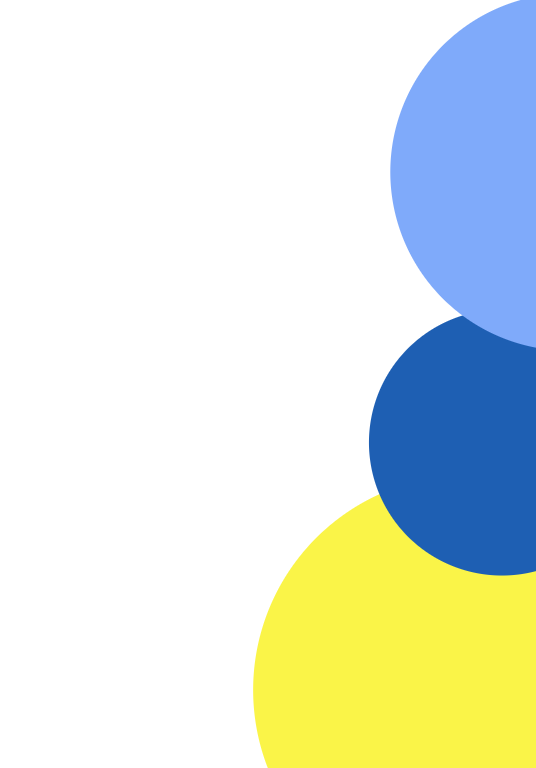
Give the GLSL for this background, as a WebGL 1 fragment shader.

```glsl
precision highp float;

uniform vec2 u_resolution;

// Palette
const vec3 PAPER = vec3(1.0);
const vec3 YELLOW = vec3(0.98, 0.957, 0.283);
const vec3 DEEP_BLUE = vec3(0.118, 0.373, 0.702);
const vec3 SKY_BLUE = vec3(0.498, 0.667, 0.98);

// Discs as centre x, centre y, radius, in canvas heights
const vec3 YELLOW_DISC = vec3(0.6094, 0.1016, 0.2798);
const vec3 DEEP_DISC = vec3(0.6536, 0.4238, 0.1732);
const vec3 SKY_DISC = vec3(0.7409, 0.7760, 0.2327);

// Antialiased coverage of a disc
float discCoverage(vec2 point, vec3 disc, float pixel) {
  float dist = length(point - disc.xy) - disc.z;
  return clamp(0.5 - dist / pixel, 0.0, 1.0);
}

void main() {
  vec2 point = gl_FragCoord.xy / u_resolution.y;
  float pixel = 1.0 / u_resolution.y;

  // Stack from back to front
  vec3 color = PAPER;
  color = mix(color, YELLOW, discCoverage(point, YELLOW_DISC, pixel));
  color = mix(color, DEEP_BLUE, discCoverage(point, DEEP_DISC, pixel));
  color = mix(color, SKY_BLUE, discCoverage(point, SKY_DISC, pixel));

  gl_FragColor = vec4(color, 1.0);
}
```
